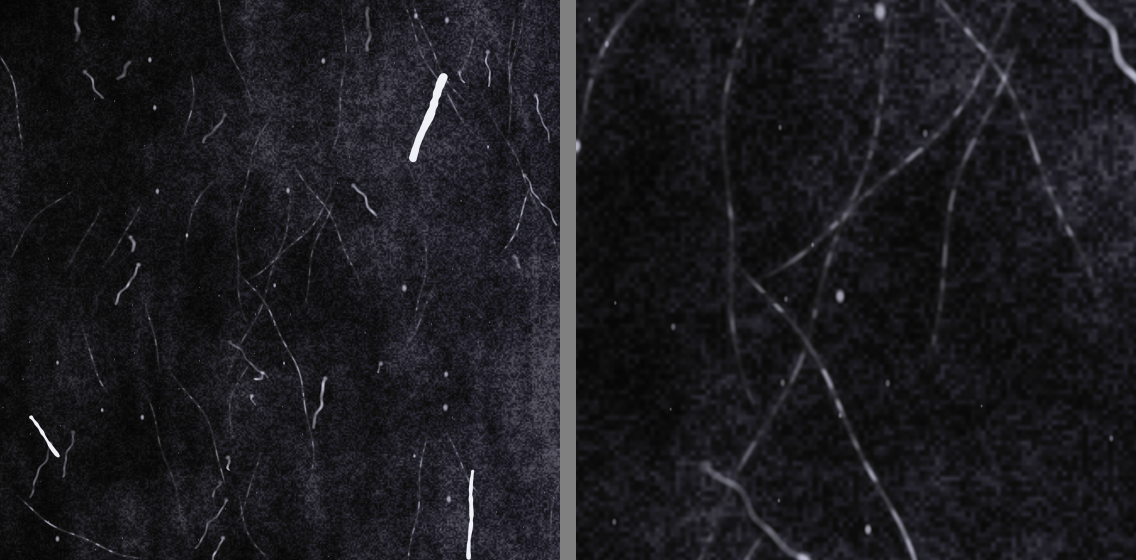
Left: the whole. Right: its middle third, enlarged.
Write a WebGL 2 fragment shader that draws this texture.

```glsl
#version 300 es
precision highp float;

uniform vec2 u_resolution;
out vec4 fragColor;

#define BASE_TONE 0.097
#define GRAIN_SCALE 330.0
#define GRAIN_AMOUNT 1.15
#define CLOUD_AMOUNT 1.15
#define STREAK_AMOUNT 0.55
#define SIDE_GRADIENT 1.25
#define BLUE_CAST 0.03
#define LONG_SCRATCHES 34
#define HAIRS 24
#define GOUGES 3
#define LIGHT_COLOR vec3(0.94, 0.94, 0.97)

float hash(vec2 p) {
  vec3 q = fract(p.xyx * vec3(0.1031, 0.1030, 0.0973));
  q += dot(q, q.yzx + 33.33);
  return fract((q.x + q.y) * q.z);
}

vec2 hash2(vec2 p) {
  return vec2(hash(p), hash(p + 71.7));
}

float noise(vec2 p) {
  vec2 i = floor(p), f = fract(p);
  f = f * f * (3.0 - 2.0 * f);
  return mix(mix(hash(i), hash(i + vec2(1, 0)), f.x),
             mix(hash(i + vec2(0, 1)), hash(i + vec2(1, 1)), f.x), f.y);
}

// Frame with x along a direction and y across it
vec2 alongAcross(vec2 p, vec2 center, float angle) {
  vec2 dir = vec2(cos(angle), sin(angle)), d = p - center;
  return vec2(dot(d, dir), dot(d, vec2(-dir.y, dir.x)));
}

// Soft stroke with rounded ends
float stroke(vec2 q, float halfLength, float width, float blur) {
  float d = length(vec2(max(abs(q.x) - halfLength, 0.0), q.y));
  return 1.0 - smoothstep(width - blur, width + blur, d);
}

// Scattered round specks, one candidate per cell
float dust(vec2 p, float cells, float chance, float radius) {
  vec2 id = floor(p * cells);
  vec2 center = 0.3 + 0.4 * hash2(id + 5.0);
  float size = radius * mix(0.4, 1.0, hash(id + 19.0));
  float d = length((fract(p * cells) - center) * vec2(1.3, 0.9)) / cells;
  return step(hash(id + 43.0), chance) * (1.0 - smoothstep(size * 0.2, size, d));
}

// Long, beaded scratches
float longScratches(vec2 p, float px) {
  float sum = 0.0;
  for (int i = 0; i < LONG_SCRATCHES; i++) {
    vec2 seed = vec2(float(i) * 3.0 + 11.0, 7.0);
    vec2 a = hash2(seed), b = hash2(seed + 31.0), c = hash2(seed + 57.0);
    float halfLength = mix(0.07, 0.24, a.x * a.x);
    float tilt = (b.x - 0.5) * (i % 5 == 0 ? 2.8 : 1.1);
    vec2 q = alongAcross(p, c, 1.57 + tilt);
    float t = q.x / halfLength;
    q.y -= (b.y - 0.5) * halfLength * 0.45 * t * t + 0.003 * sin(q.x * 45.0 + a.y * 6.0);
    float beads = 0.3 + 1.4 * smoothstep(0.4, 0.95, noise(vec2(q.x * 150.0, seed.x)));
    float fade = 1.0 - smoothstep(0.6, 1.0, abs(t));
    sum += stroke(q, halfLength, 0.0014, max(0.0014, px)) * beads * fade * mix(0.16, 0.46, a.y * a.y);
    sum += 0.04 * fade * stroke(q, halfLength, 0.003, 0.003);
  }
  return sum;
}

// Short, bright, crooked hairs with a knob at one end
float hairs(vec2 p, float px) {
  float sum = 0.0;
  for (int i = 0; i < HAIRS; i++) {
    vec2 seed = vec2(float(i) * 5.0 + 3.0, 93.0);
    vec2 a = hash2(seed), b = hash2(seed + 23.0), c = hash2(seed + 47.0);
    float halfLength = mix(0.008, 0.055, a.x * a.x);
    vec2 q = alongAcross(p, c, 1.57 + (b.x - 0.5) * 1.8);
    float knob = 1.0 - smoothstep(0.001, 0.006, length(q - vec2(halfLength, 0.0)));
    float taper = 1.0 - q.x * q.x / (halfLength * halfLength);
    q.y -= 0.004 * taper * (sin(q.x * 75.0 + b.y * 6.0) + 0.4 * sin(q.x * 190.0 + a.y * 6.0));
    float wear = 0.4 + 0.9 * noise(vec2(q.x * 120.0, seed.x));
    float width = mix(0.0016, 0.0032, b.y * b.y);
    float line = stroke(q, halfLength, width, max(width * 0.8, px)) * wear;
    sum += max(line, knob * 0.8) * mix(0.3, 0.8, a.y);
  }
  return sum;
}

// A few solid white gouges
float gouges(vec2 p, float px) {
  float cover = 0.0;
  for (int i = 0; i < GOUGES; i++) {
    float k = float(i), swing = abs(sin(1.57 * k));
    vec2 center = vec2(0.08 + 0.77 * (1.0 - exp(-2.2 * k)), 0.22 + 0.64 * sin(1.57 * k) - 0.07 * k);
    vec2 q = alongAcross(p, center, 1.6 + 0.6 * cos(2.3 * k));
    q.y += 0.0015 * sin(q.x * 60.0 + k);
    float width = 0.0035 + 0.0035 * swing + 0.0025 * (noise(vec2(q.x * 110.0, k)) - 0.5);
    cover = max(cover, stroke(q, 0.042 + 0.035 * min(k, 1.0), width, max(0.001, px)));
  }
  return cover;
}

void main() {
  vec2 p = gl_FragCoord.xy / u_resolution;
  float px = 0.7 / u_resolution.y;

  // Uneven tone: side gradient, clouds, vertical streaks, grain
  float clouds = noise(p * 4.0 + 2.0) + 0.6 * noise(p * 11.0 + 9.0) + 0.4 * noise(p * 34.0) - 1.0;
  float streaks = noise(vec2(p.x * 38.0 + 3.0 * noise(p * 3.0), p.y * 3.0)) - 0.5;
  float grain = noise(p * GRAIN_SCALE) + 0.5 * noise(p * GRAIN_SCALE * 0.37 + 17.0) - 0.75;
  float tone = SIDE_GRADIENT * (p.x - 0.5) + CLOUD_AMOUNT * clouds
             + STREAK_AMOUNT * streaks + GRAIN_AMOUNT * grain;

  // Pale worn rim that bends inward near the top
  float bend = max(p.y - 0.65, 0.0) / 0.35;
  float rim = p.x - 0.953 + 0.1 * bend * bend;
  tone += smoothstep(0.1, 0.4, p.y) * (0.4 * exp(-abs(rim) / 0.007) + 0.1 * smoothstep(-0.02, 0.01, rim));
  float light = BASE_TONE * exp(min(tone, 0.5 + 0.5 * tone));

  // Cool cast, stronger to the right
  vec3 color = light * vec3(1.0, 0.98, 1.02);
  color.b += BLUE_CAST * smoothstep(0.05, 0.13, light) * mix(0.5, 1.2, p.x);

  // Marks on top
  float marks = longScratches(p, px) + hairs(p, px);
  marks += 0.7 * dust(p, 13.0, 0.11, 0.009) + 0.35 * dust(p + 0.37, 60.0, 0.025, 0.003);
  color = mix(color, LIGHT_COLOR * vec3(0.9, 0.9, 0.96), clamp(marks, 0.0, 0.9));
  color = mix(color, LIGHT_COLOR, gouges(p, px));
  fragColor = vec4(color, 1.0);
}
```
